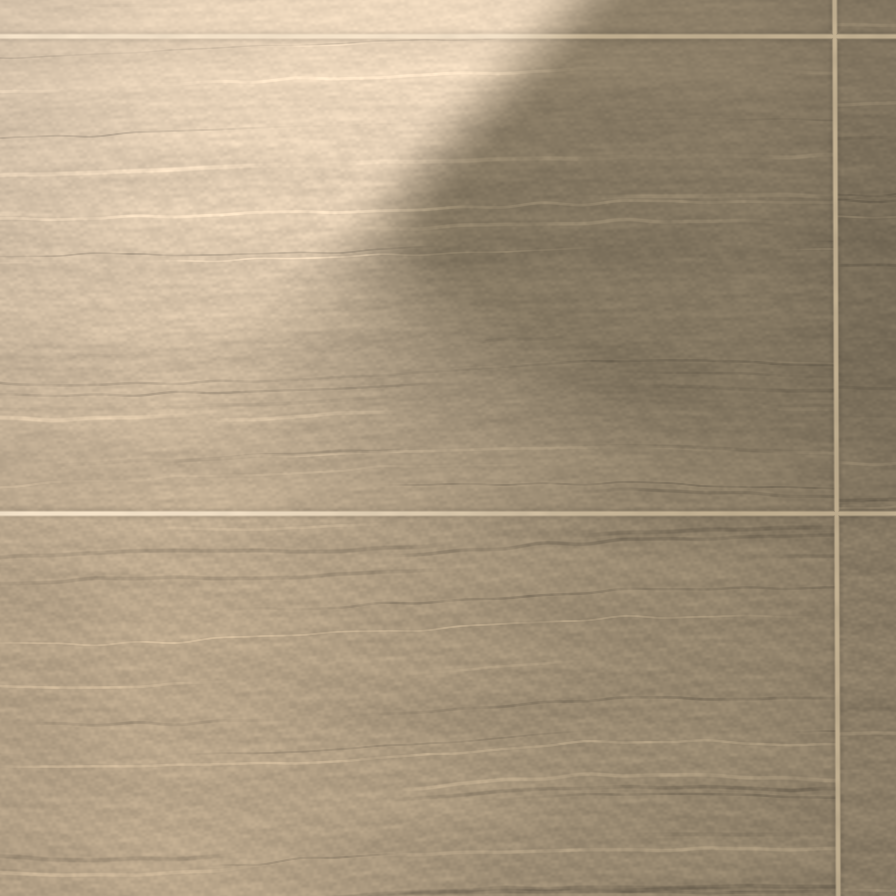
This texture is drawn by a three.js fragment shader. Its source:

```glsl
// Large beige stone tiles with pale joints, horizontal veins and a soft cast shadow.
// A joint grid gives each tile a seed; looped veins and stretched value noise
// make the stone, then a curved blurred edge blends lit and shaded colours.
varying vec2 vUv;

const vec2 TILE_SIZE = vec2(1.1, 0.5326);
const vec2 JOINT_CROSSING = vec2(0.9335, 0.4268);
const float JOINT_HALF_WIDTH = 0.0026;
const int VEIN_COUNT = 22;

const vec3 LIT_LOW = vec3(0.75, 0.67, 0.56);
const vec3 LIT_HIGH = vec3(0.88, 0.80, 0.70);
const vec3 SHADE_DEEP = vec3(0.515, 0.465, 0.38);
const vec3 SHADE_SOFT = vec3(0.59, 0.53, 0.435);
const vec3 JOINT_LIT = vec3(0.95, 0.88, 0.78);
const vec3 JOINT_SHADE = vec3(0.75, 0.68, 0.56);

float hash(vec2 p) {
  return fract(sin(dot(p, vec2(127.1, 311.7))) * 43758.545);
}

float noise(vec2 p) {
  vec2 i = floor(p);
  vec2 f = fract(p);
  f = f * f * (3.0 - 2.0 * f);
  float low = mix(hash(i), hash(i + vec2(1.0, 0.0)), f.x);
  float high = mix(hash(i + vec2(0.0, 1.0)), hash(i + 1.0), f.x);
  return mix(low, high, f.y);
}

float softLine(float dist, float halfWidth) {
  return 1.0 - smoothstep(halfWidth * 0.4, halfWidth * 1.6, abs(dist));
}

// Shadow amount: a slanted edge above, spreading into a wide blur below
float castShadow(vec2 p) {
  float rise = p.y - 0.74;
  float edge = 0.40 + 0.47 * (rise + sqrt(rise * rise + 0.003));
  edge += 0.09 * smoothstep(0.68, 0.45, p.y);
  float blur = mix(0.37, 0.065, smoothstep(0.50, 0.77, p.y));
  return smoothstep(edge - blur, edge + blur, p.x);
}

// Broken thin veins: positive is pale, negative is dark
float veins(vec2 p, float seed) {
  float sum = 0.0;
  for (int i = 0; i < VEIN_COUNT; i++) {
    vec2 key = vec2(float(i) + 1.3, seed);
    float height = TILE_SIZE.y * pow(hash(key), 1.35);
    float wander = 0.014 * (noise(vec2(p.x * 3.5, height * 8.0 + seed)) - 0.5);
    wander += 0.004 * (noise(vec2(p.x * 22.0, key.x * 7.0)) - 0.5);
    float width = mix(0.0009, 0.0023, hash(key + 4.7));
    float patchy = smoothstep(0.35, 0.75, noise(vec2(p.x * 4.5 + key.x * 9.0, seed)));
    float broken = 0.3 + 0.7 * noise(vec2(p.x * 45.0, key.x * 5.0));
    float tone = hash(key + 8.1) < 0.52 ? 0.12 : -0.12;
    sum += tone * patchy * broken * softLine(p.y - height - wander, width);
  }
  return clamp(sum, -0.15, 0.17);
}

// Cloudy bands, stretched fibres and fine speckle
float stoneGrain(vec2 p, float seed) {
  vec2 q = p + seed * 3.7;
  float bands = noise(q * vec2(2.5, 30.0)) - 0.5;
  float streaks = noise(q * vec2(14.0, 150.0)) - 0.5;
  float fibres = noise(q * vec2(75.0, 240.0)) - 0.5;
  float speckle = noise(q * vec2(230.0, 310.0)) - 0.5;
  return 0.045 * bands + 0.05 * streaks + 0.05 * fibres + 0.045 * speckle;
}

// Unshadowed and shadowed stone colours across the wall
vec3 litStone(vec2 p) {
  vec3 colour = mix(LIT_LOW, LIT_HIGH, smoothstep(0.25, 0.90, p.y));
  float glow = exp(-dot((p - vec2(0.50, 0.95)) * vec2(3.2, 4.5),
                        (p - vec2(0.50, 0.95)) * vec2(3.2, 4.5)));
  return colour * (1.0 + 0.06 * glow) * (0.95 + 0.05 * smoothstep(0.0, 0.2, p.x));
}

vec3 shadedStone(vec2 p) {
  float depth = smoothstep(0.30, 0.62, p.y) * (1.0 - 0.55 * smoothstep(0.70, 0.98, p.y));
  vec3 colour = mix(SHADE_SOFT, SHADE_DEEP, depth);
  return colour * (1.0 - 0.07 * smoothstep(0.80, 1.0, p.x));
}

void main() {
  // Tile layout, with a slight lean of the upright joint
  vec2 p = vUv;
  vec2 grid = p - JOINT_CROSSING + vec2(0.004 * (p.y - 0.5), 0.0);
  vec2 tile = floor(grid / TILE_SIZE);
  vec2 local = grid - tile * TILE_SIZE;
  float seed = 1.0 + 19.0 * hash(tile + vec2(3.2, 6.4));

  // Veins and grain climb gently to the right
  float bend = 0.026 * smoothstep(0.15, 0.95, local.x);
  bend += 0.012 * (noise(vec2(local.x * 2.5, local.y * 5.0 + seed)) - 0.5);
  vec2 flow = local - vec2(0.0, bend);
  float relief = stoneGrain(flow, seed) + veins(flow, seed);

  // Lighting over the stone
  float shadow = castShadow(p);
  vec3 colour = mix(litStone(p), shadedStone(p), shadow);
  float contrast = mix(1.0, 1.15, shadow) * mix(1.0, 0.7, smoothstep(0.75, 1.0, p.y));
  colour *= 1.0 + relief * contrast * 1.25;

  // Pale joints with a faint dark rim
  vec2 toJoint = min(local, TILE_SIZE - local);
  float nearest = min(toJoint.x, toJoint.y);
  colour *= 1.0 - 0.09 * softLine(nearest, JOINT_HALF_WIDTH * 2.2);
  vec3 joint = mix(JOINT_LIT, JOINT_SHADE, shadow);
  joint *= 0.97 + 0.06 * noise(p * 60.0);
  colour = mix(colour, joint, softLine(nearest, JOINT_HALF_WIDTH));

  gl_FragColor = vec4(clamp(colour, 0.0, 1.0), 1.0);
}
```
